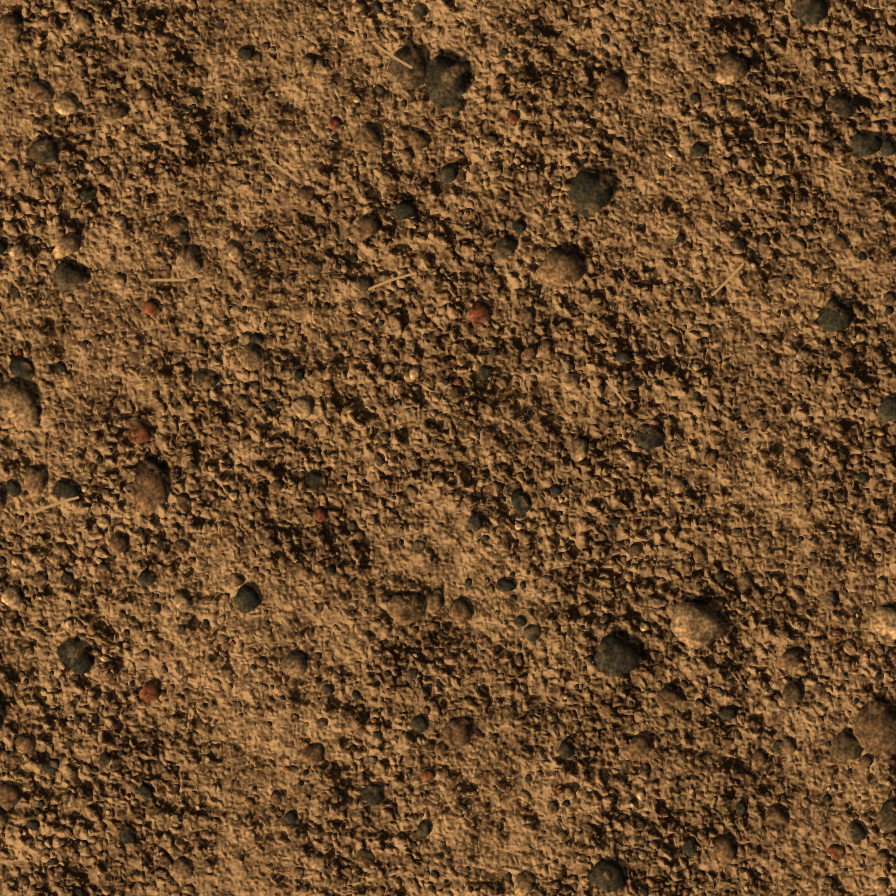
Write a WebGL 1 fragment shader that draws this texture.

```glsl
precision highp float;
// Dry trodden earth with crumbs, half-buried pebbles and bits of straw in low sun.
// The soil is a height field of gradient noise and domes, lit by slope and short
// marched shadows; pebbles are scattered on jittered grids of four sizes.
uniform vec2 u_resolution;

const vec3 SUN = vec3(-0.54, -0.59, 0.60);
const vec3 SOIL = vec3(0.81, 0.60, 0.375);
const vec3 SLATE = vec3(0.24, 0.20, 0.13);
const vec3 UMBER = vec3(0.45, 0.31, 0.18);
const vec3 SAND = vec3(0.66, 0.49, 0.30);
const vec3 RUST = vec3(0.46, 0.25, 0.14);
const vec3 STRAW = vec3(0.74, 0.56, 0.34);

vec2 hash2(vec2 p) {
  vec3 q = fract(p.xyx * vec3(0.1031, 0.1030, 0.0973));
  q += dot(q, q.yzx + 33.33);
  return fract((q.xx + q.yz) * q.zy);
}
vec2 direction(float turn) { return vec2(cos(6.2832 * turn), sin(6.2832 * turn)); }
vec2 alongAcross(vec2 v, vec2 axis) { return vec2(dot(v, axis), dot(v, vec2(-axis.y, axis.x))); }
float cornerSlope(vec2 cell, vec2 offset) { return dot(direction(hash2(cell).x), offset); }

float noise(vec2 p) {
  vec2 i = floor(p), f = fract(p), e = vec2(1.0, 0.0);
  vec2 u = f * f * f * (f * (f * 6.0 - 15.0) + 10.0);
  return mix(mix(cornerSlope(i, f), cornerSlope(i + e, f - e), u.x),
             mix(cornerSlope(i + e.yx, f - e.yx), cornerSlope(i + 1.0, f - 1.0), u.x), u.y);
}
// Offset of the i-th cell in a 3 by 3 block
vec2 neighbour(int i) {
  float row = floor((float(i) + 0.5) / 3.0);
  return vec2(float(i) - 3.0 * row, row) - 1.0;
}
// Height of rounded soil crumbs, one per grid cell
float crumbs(vec2 p, float cells) {
  float height = 0.0;
  for (int i = 0; i < 9; i++) {
    vec2 cell = floor(p * cells) + neighbour(i);
    vec2 v = p * cells - cell - hash2(cell + cells);
    float radius = mix(0.2, 0.6, hash2(cell + 71.3).x);
    height = max(height, radius - dot(v, v) / radius);
  }
  return height / cells;
}
vec2 warp(vec2 p) { return p + 0.005 * vec2(noise(p * 75.0), noise(p * 75.0 + 37.0)); }

float soilHeight(vec2 p, float loose) {
  vec2 q = warp(p);
  float height = 0.0, frequency = 9.0;
  for (int i = 0; i < 5; i++) {
    height += (0.17 + 0.05 * float(i)) * noise(p * frequency + float(i) * 13.7) / frequency;
    frequency *= 2.1;
  }
  return height + loose * (0.6 * crumbs(q, 50.0) + 0.85 * crumbs(q, 95.0)) + 0.7 * crumbs(q, 165.0);
}
// Brightness of the soil: sunlit slopes, dark crevices, streaks and small shadows
float soilTone(vec2 p, vec2 toSun) {
  float loose = mix(0.3, 1.0, smoothstep(-0.3, 0.12, noise(p * 5.0 + 4.0)));
  float reach = 0.0011, here = soilHeight(p, loose), blocked = 0.0;
  float drop = soilHeight(p - toSun * reach, loose) - soilHeight(p + toSun * reach, loose);
  for (int i = 1; i <= 4; i++) {
    float travel = 0.003 * float(i);
    blocked = max(blocked, soilHeight(p + toSun * travel, loose) - here - 0.5 * travel);
  }
  float lit = drop / (2.0 * reach);
  vec2 streak = alongAcross(p, direction(0.14));
  float tone = 0.60 + 0.36 * lit / sqrt(1.0 + lit * lit);
  tone += 0.35 * loose * (95.0 * crumbs(warp(p), 95.0) - 0.33) + 0.05 * (1.0 - loose);
  tone += 0.2 * noise(streak * vec2(7.0, 24.0)) + 0.2 * noise(streak * vec2(35.0, 80.0));
  tone += 0.12 * noise(p * 3.0 + 8.0) + 0.22 * noise(p * 230.0);
  return clamp(tone * (1.0 - 0.55 * smoothstep(0.0, 0.0024, blocked)), 0.1, 1.0);
}
// Distance from a pebble's centre, equal to 1 on its uneven rim
float pebbleDistance(vec2 v, float radius, vec2 seed) {
  v = alongAcross(v, direction(seed.x)) / radius * mix(vec2(0.8, 1.25), vec2(1.0), seed.y);
  float a = atan(v.y, v.x + 0.00001);
  return length(v) * (1.0 + 0.06 * cos(3.0 * a + 40.0 * seed.y) + 0.04 * cos(5.0 * a + 30.0 * seed.x));
}
vec3 pebbleColour(float pick) {
  vec3 colour = mix(SLATE, UMBER, smoothstep(0.22, 0.45, pick));
  return mix(mix(colour, SAND, smoothstep(0.55, 0.9, pick)), RUST, step(0.96, pick));
}
// Lays one size of pebbles, with their shadows, over the ground
vec3 addPebbles(vec3 ground, vec3 soil, vec2 p, float cells, float density, vec2 sizes) {
  vec4 stone = vec4(0.0, 0.0, 0.0, 1.0); // offset, colour pick, radius
  float nearest = 9.0, shadow = 0.0, ragged = 0.12 * noise(p * 65.0);
  for (int i = 0; i < 9; i++) {
    vec2 cell = floor(p * cells) + neighbour(i);
    vec2 seed = hash2(cell + cells * 3.7), kind = hash2(cell + cells * 5.1 + 19.0);
    float radius = mix(sizes.x, sizes.y, kind.y * kind.y);
    vec2 v = p * cells - cell - mix(vec2(0.1), vec2(0.9), hash2(cell + cells + 53.0));
    float present = step(hash2(cell + cells * 2.3 + 7.0).x, density);
    float d = pebbleDistance(v, radius, seed) + ragged + 9.0 * (1.0 - present);
    float shade = pebbleDistance(v + normalize(SUN.xy) * radius * 0.4, radius, seed);
    shadow = max(shadow, present * (1.0 - smoothstep(0.85, 1.05, shade + ragged)));
    if (d < nearest) { nearest = d; stone = vec4(v, kind.x, radius); }
  }
  vec2 outward = stone.xy / (length(stone.xy) + 0.0001);
  vec3 normal = normalize(vec3(outward * pow(clamp(nearest, 0.0, 1.0), 2.2), 0.8));
  float light = 0.2 + 1.15 * max(dot(normal, SUN), 0.0);
  light *= 1.0 + 0.3 * noise(p * 60.0) + 0.4 * noise(p * 130.0) + 0.5 * noise(p * 260.0);
  float dust = 0.55 * smoothstep(-0.05, 0.35, noise(p * 45.0 + 21.0));
  float rim = 0.0011 * cells / stone.w, cover = 1.0 - smoothstep(1.0 - rim, 1.0 + rim, nearest);
  return mix(ground * (1.0 - 0.68 * shadow), mix(pebbleColour(stone.z) * light, soil, dust), cover);
}
// Thin scattered stalks, each slightly bent
vec3 addStraw(vec3 ground, vec2 p, float cells) {
  vec2 cell = floor(p * cells), seed = hash2(cell + 91.0);
  vec2 v = alongAcross((fract(p * cells) - 0.5) / cells, direction(seed.x));
  v.y += 6.0 * (seed.y - 0.5) * v.x * v.x;
  float d = length(vec2(max(abs(v.x) - mix(0.01, 0.03, seed.y), 0.0), v.y));
  return mix(ground, STRAW, step(hash2(cell + 17.0).x, 0.18) * (1.0 - smoothstep(0.0006, 0.0024, d)));
}
void main() {
  vec2 p = gl_FragCoord.xy / min(u_resolution.x, u_resolution.y);
  vec3 soil = SOIL * pow(vec3(soilTone(p, normalize(SUN.xy))), vec3(1.0, 1.08, 1.2)), colour = soil;
  for (int i = 0; i < 4; i++) {
    float cells = 62.0 / pow(1.95, float(i));
    colour = addPebbles(colour, soil, p, cells, 0.24 + 0.03 * float(i), vec2(0.14, 0.26));
  }
  gl_FragColor = vec4(addStraw(colour, p, 8.0), 1.0);
}
```
